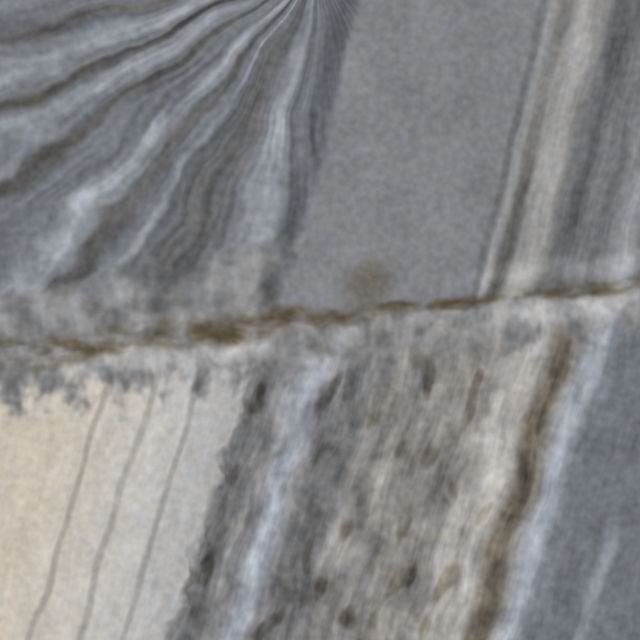
A Shadertoy shader for this texture:

```glsl
// Weathered layered rock: a fan of blue-grey strata and a smooth slab stand
// above a brown crack, with slanted pale and dark ribs falling below it.
// Regions give tone and warmth from ragged streaks and gradient noise.

const vec3 COOL_TINT = vec3(0.965, 0.998, 1.055);
const vec3 WARM_TINT = vec3(1.050, 1.000, 0.920);
const vec2 FAN_CENTER = vec2(0.50, 1.06);
const float LEDGE_HEIGHT = 0.437;
const float LEDGE_RISE = 0.118;
const float SLAB_LEAN = 0.25;
const float RIB_LEAN = 0.30;
const float GROOVE_SPACING = 0.070;
const float GRAIN_SCALE = 75.0;
const float GRAIN_STRENGTH = 0.035;

vec2 hashGradient(vec2 cell) {
    uvec2 q = uvec2(ivec2(cell)) * uvec2(1597334673u, 3812015801u);
    uint h = (q.x ^ q.y) * 1597334673u;
    h = (h ^ (h >> 15)) * 2246822519u;
    float angle = float((h ^ (h >> 13)) & 65535u) * 6.28319 / 65536.0;
    return vec2(cos(angle), sin(angle));
}

float gradientNoise(vec2 p) {
    vec2 i = floor(p), f = p - i;
    vec2 w = f * f * f * (f * (f * 6.0 - 15.0) + 10.0);
    vec2 e = vec2(1.0, 0.0);
    float a = dot(hashGradient(i), f);
    float b = dot(hashGradient(i + e.xy), f - e.xy);
    float c = dot(hashGradient(i + e.yx), f - e.yx);
    float d = dot(hashGradient(i + e.xx), f - e.xx);
    return 1.5 * mix(mix(a, b, w.x), mix(c, d, w.x), w.y);
}

float fbm(vec2 p) {
    float sum = 0.0, gain = 0.6;
    for (int i = 0; i < 3; i++) {
        sum += gain * gradientNoise(p);
        p = 2.0 * p + 7.3;
        gain *= 0.55;
    }
    return sum;
}

// Flat-topped bump of height one around a center
float streak(float x, float center, float width) {
    float d = (x - center) / width;
    return exp(-d * d * (0.5 + 0.5 * d * d));
}

float band(float x, float start, float end, float soft) {
    return smoothstep(start - soft, start + soft, x) * (1.0 - smoothstep(end - soft, end + soft, x));
}

// Each region returns tone in x and warmth in y
vec2 fanStrata(vec2 p, float above) {
    vec2 d = FAN_CENTER - p;
    float r = length(d);
    float a = atan(d.y, d.x) + 0.035 * gradientNoise(p * 8.0) + 0.014 * gradientNoise(p * 27.0);
    float layers = gradientNoise(vec2(a * 15.0, r * 5.0))
        + smoothstep(0.1, 0.3, r) * gradientNoise(vec2(a * 36.0, r * 11.0));
    float broken = clamp(0.85 + 1.0 * fbm(p * 15.0 + 4.0), 0.1, 1.5);
    float pale = streak(a, 0.52, 0.05) + streak(a, 0.34, 0.045) + 1.2 * streak(a, 0.82, 0.045)
        + 0.7 * streak(a, 0.99, 0.016) + 1.1 * streak(a, 1.32, 0.07);
    float dark = streak(a, 0.43, 0.022) + 0.8 * streak(a, 0.615, 0.025)
        + 0.7 * streak(a, 0.90, 0.028) + 0.5 * streak(a, 1.13, 0.09) + 0.7 * streak(a, 0.23, 0.025);
    dark *= 0.6 + 0.4 * broken;
    float tone = 0.455 + 0.06 * layers + 0.14 * pale * broken - 0.13 * dark;
    float rubble = 1.0 - smoothstep(0.06, 0.13, above + 0.11 * fbm(p * 9.0));
    tone = mix(tone, 0.53 + 0.24 * fbm(p * vec2(18.0, 13.0)), rubble);
    return vec2(tone, 0.05 + 0.6 * dark * (1.0 - rubble) + 0.3 * rubble);
}

vec2 slabAndRidges(vec2 p, float v) {
    float grain = fbm(vec2(v * 42.0, p.y * 7.0));
    vec2 slab = vec2(0.51 + 0.05 * fbm(p * 10.0) - 0.07 * streak(v, 0.742, 0.007), 0.22);
    float tone = 0.475 + 0.11 * grain + 0.15 * streak(v, 0.81, 0.023) + 0.10 * streak(v, 0.758, 0.008)
        + 0.10 * streak(v, 0.965, 0.025) - 0.07 * streak(v, 0.87, 0.025)
        - 0.13 * streak(v, 0.78, 0.010) * (1.0 - smoothstep(0.68, 0.85, p.y));
    return mix(slab, vec2(tone, 0.22 + 0.25 * band(v, 0.76, 0.84, 0.015)), smoothstep(0.745, 0.755, v));
}

vec2 lowerRibs(vec2 p, float u, float below) {
    float fiber = fbm(vec2(u * 45.0, p.y * 10.0));
    float mottle = fbm(p * vec2(24.0, 18.0));
    // Pale grooved face at the left
    float cell = (fract((u - 0.185) / GROOVE_SPACING + 0.5) - 0.5) * GROOVE_SPACING;
    float groove = streak(cell, 0.0, 0.006) * band(u, 0.14, 0.36, 0.02);
    float cream = 0.75 + 0.045 * fiber + 0.04 * mottle - 0.11 * groove - 0.06 * smoothstep(0.28, 0.39, u);
    vec2 face = vec2(cream, 0.95 - 0.5 * smoothstep(0.08, 0.38, u));
    // Broken ribs at the center and right
    float quiet = smoothstep(0.93, 0.97, u);
    float tone = 0.52 + (0.13 * fiber + 0.14 * mottle) * (1.0 - 0.6 * quiet) - 0.07 * quiet;
    tone += 0.12 * streak(u, 0.497, 0.024) + 0.15 * streak(u, 0.82, 0.042) + 0.15 * streak(u, 0.925, 0.018)
        + 0.11 * streak(u, 1.04, 0.012) * smoothstep(0.24, 0.13, p.y);
    tone -= 0.10 * streak(u, 0.425, 0.025) + 0.11 * streak(u, 0.562, 0.026) + 0.16 * streak(u, 0.878, 0.018);
    float warmth = 0.36 + 0.22 * band(u, 0.60, 0.89, 0.03) + 0.7 * streak(u, 0.878, 0.02)
        - 0.35 * streak(u, 0.50, 0.025) - 0.36 * smoothstep(0.895, 0.925, u);
    // Small brown pits in the mottled rock
    float pits = smoothstep(0.30, 0.65, gradientNoise(vec2(u * 27.0, p.y * 15.0) + 31.0)) * band(u, 0.40, 0.86, 0.03);
    vec2 rock = vec2(tone - 0.12 * pits, warmth + 0.4 * pits);
    vec2 ribs = mix(face, rock, smoothstep(0.39, 0.41, u + 0.03 * mottle));
    // Worn lip just under the crack
    float bright = band(p.x, 0.12, 0.42, 0.05) + smoothstep(0.74, 0.84, p.x);
    vec2 lip = vec2(0.55 + 0.24 * mottle + 0.14 * bright * streak(below, 0.025, 0.018), 0.38);
    return mix(lip, ribs, smoothstep(0.03, 0.10, below + 0.07 * mottle));
}

void mainImage(out vec4 fragColor, in vec2 fragCoord) {
    vec2 p = fragCoord / iResolution.xy;
    vec2 q = p + 0.008 * vec2(gradientNoise(p * 10.0), gradientNoise(p * 10.0 + 19.0));
    float above = q.y - LEDGE_HEIGHT - LEDGE_RISE * q.x + 0.006 * gradientNoise(p * 26.0);
    float v = q.x - SLAB_LEAN * (q.y - 0.55);
    float u = q.x - RIB_LEAN * (q.y - 0.45);
    vec2 upper = mix(fanStrata(q, above), slabAndRidges(q, v), smoothstep(0.445, 0.46, v));
    upper.x -= 0.07 * streak(v, 0.43, 0.018);
    vec2 rock = mix(lowerRibs(q, u, -above), upper, smoothstep(-0.006, 0.008, above));
    // Crack, its upper ledge and the shadowed hollow over it
    float gaps = clamp(0.65 + 1.5 * fbm(p * vec2(13.0, 28.0) + 3.0), 0.05, 1.1);
    float crack = streak(above, 0.006, mix(0.022, 0.010, smoothstep(0.35, 0.65, p.x))) * gaps;
    float hollow = streak(length(q - vec2(0.575, 0.555)), 0.0, 0.036);
    rock += vec2(0.08, 0.05) * streak(above, 0.04, 0.016) * smoothstep(0.65, 0.82, p.x);
    rock = mix(rock, vec2(0.29, 1.9), clamp(0.85 * crack + 0.4 * hollow, 0.0, 0.9));
    // Fine mineral grain
    rock.x += GRAIN_STRENGTH * (gradientNoise(p * GRAIN_SCALE) + 0.4 * gradientNoise(p * GRAIN_SCALE * 1.8));
    rock.y += 0.15 * gradientNoise(p * 40.0 + 5.0);
    fragColor = vec4(clamp(rock.x * mix(COOL_TINT, WARM_TINT, rock.y), 0.0, 1.0), 1.0);
}
```
